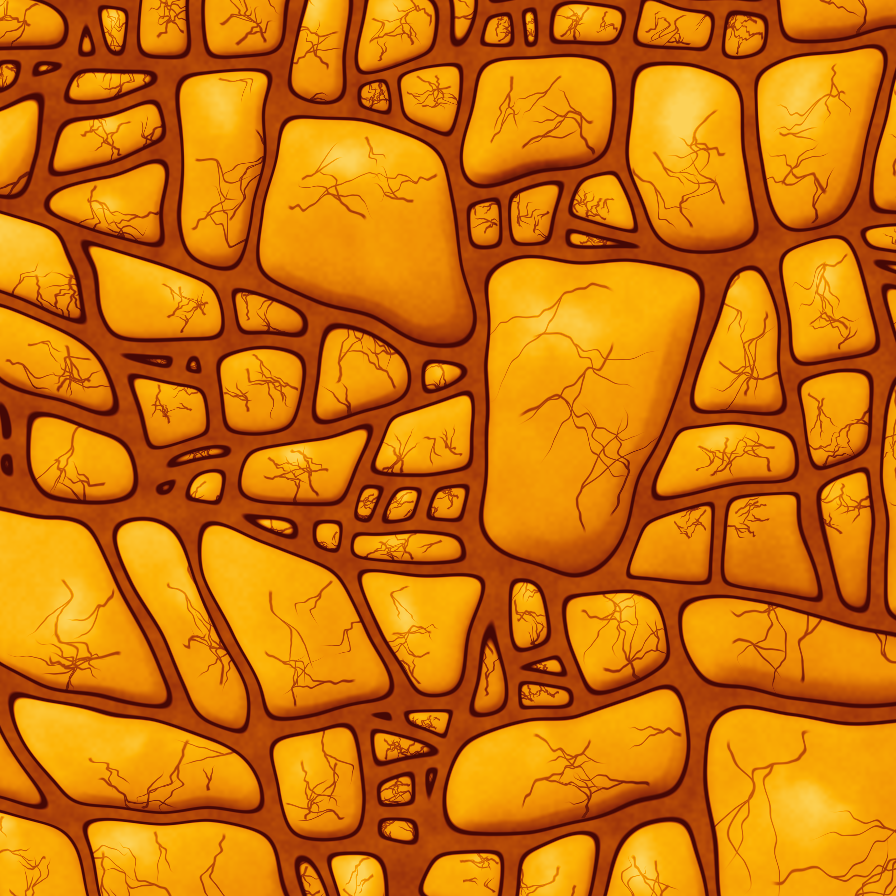
Reproduce this texture procedurally as a Shadertoy shader.

```glsl
// Packed golden cobblestones: the plane is split again and again by tilted lines,
// and each leftover polygon is rounded into one stone by a smooth minimum of its
// edge distances. Light, ledges, cracks and mortar all set a tone for one ramp.

float hash(float n) { return fract(sin(n * 127.1 + 3.7) * 43758.5453); }

float hash2(vec2 p) {
    vec3 q = fract(p.xyx * 0.1031);
    q += dot(q, q.yzx + 33.33);
    return fract((q.x + q.y) * q.z);
}

float noise(vec2 p) {
    vec2 i = floor(p), f = fract(p);
    f = f * f * (3.0 - 2.0 * f);
    return mix(mix(hash2(i), hash2(i + vec2(1, 0)), f.x),
               mix(hash2(i + vec2(0, 1)), hash2(i + 1.0), f.x), f.y);
}

float fbm(vec2 p) {
    float sum = 0.0, amp = 0.53;
    for (int i = 0; i < 4; i++) {
        sum += amp * noise(p);
        p = mat2(1.6, 1.2, -1.2, 1.6) * p + 7.3;
        amp *= 0.5;
    }
    return sum;
}

// Tone 0 is the ink of the outlines, tone 5 the palest highlight
vec3 ramp(float tone) {
    vec3 c = mix(vec3(0.27, 0.03, 0.02), vec3(0.59, 0.18, 0.04), clamp(tone, 0.0, 1.0));
    c = mix(c, vec3(0.79, 0.36, 0.02), clamp(tone - 1.0, 0.0, 1.0));
    c = mix(c, vec3(0.94, 0.56, 0.02), clamp(tone - 2.0, 0.0, 1.0));
    c = mix(c, vec3(0.99, 0.70, 0.02), clamp(tone - 3.0, 0.0, 1.0));
    return mix(c, vec3(0.99, 0.82, 0.34), clamp(tone - 4.0, 0.0, 1.0));
}

// Forked, tapering cracks that run inwards from the rim of a stone
float cracks(vec2 p, vec2 halfBox, float size, float id, float px) {
    float ink = 0.0;
    for (int i = 0; i < 6; i++) {
        float seed = id * 1.37 + float(i) * 17.3;
        float angle = 6.2832 * (float(i) + 0.8 * hash(seed)) / 6.0;
        vec2 rim = vec2(cos(angle), sin(angle));
        float turn = angle + 3.1416 + 1.7 * (hash(seed + 1.0) - 0.5);
        vec2 heading = vec2(cos(turn), sin(turn));
        vec2 r = p - rim * halfBox * mix(0.5, 0.95, hash(seed + 2.0));
        float len = size * mix(0.2, 0.65, hash(seed + 3.0));
        float t = dot(r, heading);
        float s = dot(r, vec2(-heading.y, heading.x));
        s += size * 0.17 * (noise(vec2(t / size * 7.0, seed)) - 0.5);
        s += size * 0.04 * (noise(vec2(t / size * 24.0, seed + 5.0)) - 0.5);
        float along = t / len;
        float side = hash(seed + 4.0) < 0.5 ? -0.6 : 0.6;
        float fork = along > 0.35 ? abs(s - side * (t - 0.35 * len)) : 1.0;
        float dist = min(abs(s), fork);
        float width = 0.0021 * (1.0 - along) * min(1.0, 0.45 + size * 4.0);
        float span = smoothstep(0.0, 0.06, along) * (1.0 - smoothstep(0.8, 1.0, along));
        ink = max(ink, span * (1.0 - smoothstep(width * 0.3, width + px * 0.8, dist)));
    }
    return ink;
}

void mainImage(out vec4 fragColor, in vec2 fragCoord) {
    float px = 1.0 / iResolution.y;
    vec2 uv = fragCoord * px;

    // Bend the plane so that the straight splits become organic curves
    vec2 p = uv + 0.05 * (vec2(noise(uv * 5.0), noise(uv * 5.0 + 41.0)) - 0.5);
    p += 0.012 * (vec2(noise(uv * 17.0 + 9.0), noise(uv * 17.0 + 63.0)) - 0.5);

    // Split the box until a stone is small enough or chance stops it
    vec2 lo = vec2(-0.09, -0.06), hi = vec2(1.07, 1.08);
    vec3 edges[12];
    int count = 0;
    float id = 1.0, size = 1.0;
    for (int i = 0; i < 12; i++) {
        vec2 box = hi - lo;
        size = sqrt(box.x * box.y);
        float stopChance = mix(0.68, 0.26, smoothstep(0.06, 0.2, size));
        if (size < 0.046 || (size < 0.29 && hash(id + 0.31) < stopChance)) break;
        bool splitX = box.x * mix(0.6, 1.5, hash(id + 0.17)) > box.y;
        vec2 axis = splitX ? vec2(1, 0) : vec2(0, 1);
        vec2 cut = mix(lo, hi, mix(vec2(0.5), vec2(mix(0.32, 0.68, hash(id + 0.53))), axis));
        vec2 n = normalize(axis + axis.yx * 0.75 * (hash(id + 0.71) - 0.5));
        float e = dot(p - cut, n);
        float face = e > 0.0 ? 1.0 : -1.0;
        edges[i] = vec3(n * face, abs(e));
        count = i + 1;
        if (e > 0.0) lo = mix(lo, cut, axis);
        else hi = mix(hi, cut, axis);
        id = id * 2.0 + (e > 0.0 ? 1.0 : 0.0);
    }

    // Rounded distance to the rim and the inward direction
    float roundness = 0.085 * size, total = 0.0;
    vec2 inward = vec2(0);
    for (int i = 0; i < count; i++) {
        float weight = exp(-edges[i].z / roundness);
        total += weight;
        inward += weight * edges[i].xy;
    }
    float d = -roundness * log(max(total, 1e-9));
    inward /= max(total, 1e-9);

    // Stone body: lit from above, blotchy, with a ledge on the lower right
    vec2 halfBox = 0.5 * (hi - lo), local = p - 0.5 * (lo + hi);
    vec2 q = local / halfBox;
    float blotch = fbm(p * 11.0 + hash(id) * 50.0);
    float stone = 3.6 + 0.4 * q.y - 0.15 * q.x + 1.5 * (blotch - 0.5);
    float shade = max(dot(inward, normalize(vec2(-0.4, 0.9))), 0.0);
    float ledge = 1.0 - smoothstep(0.10, 0.14, d / size + 0.06 * (blotch - 0.5));
    stone -= shade * (0.8 * ledge + 2.6 * blotch * (1.0 - smoothstep(0.0, 0.36, d / size)));
    stone -= 0.5 * (1.0 - smoothstep(0.0, 0.012, d - 0.008));
    float glow = 1.0 - smoothstep(0.0, 0.6, length(q - vec2(-0.15, 0.4)));
    stone += 1.1 * glow * smoothstep(0.35, 0.7, blotch);
    stone += 0.2 * (noise(uv * 190.0) - 0.5);
    stone -= 2.0 * cracks(local, halfBox, size, id, px);

    // Mortar and the dark outline between it and the stone
    float mortar = 1.45 + 0.8 * (fbm(uv * 35.0) - 0.5) + 0.25 * (noise(uv * 200.0) - 0.5);
    float rim = d - 0.0058 - 0.0035 * noise(uv * 14.0);
    float tone = mix(mortar, max(stone, 0.5), smoothstep(-px, px, rim));
    float outline = 1.0 - smoothstep(0.0009, 0.0019 + px, abs(rim));
    fragColor = vec4(ramp(mix(tone, 0.0, outline)), 1.0);
}
```
